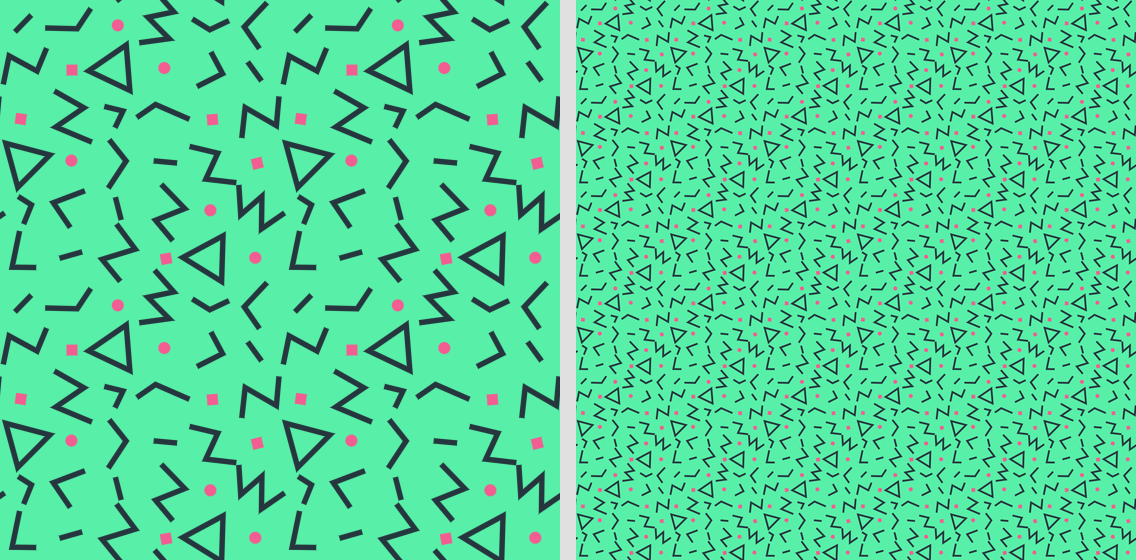
Left, the tile; right, the same tile 3 across and 3 down.
Write a Shadertoy shader that draws this pattern.

```glsl
const float REPEATS = 2.0;        // tiles across and down the canvas
const float CELLS = 6.0;          // cells along one tile, even so the checkerboard wraps
const float STROKE = 0.0097;      // half line width, in tiles
const float JITTER = 0.011;       // largest shift of a shape from its cell centre
const float TRIANGLE_INRADIUS = 0.047;
const float DOT_RADIUS = 0.0215;
const float SQUARE_HALF = 0.0195;
const float BAR_HALF = 0.042;
const float HOOK_SCALE = 0.62;
const vec3 MINT = vec3(0.345, 0.94, 0.66);
const vec3 INK = vec3(0.15, 0.21, 0.245);
const vec3 PINK = vec3(0.95, 0.37, 0.57);

float hash(vec2 cell, float salt) {
    return fract(sin(dot(vec3(cell, salt), vec3(12.99, 78.23, 37.72))) * 4375.85);
}

vec2 polar(float angle, float radius) {
    return radius * vec2(cos(angle), sin(angle));
}

mat2 rotation(float angle) {
    float c = cos(angle), s = sin(angle);
    return mat2(c, -s, s, c);
}

// Two flat-ended strokes from a and c, mitred where they meet at b
float corner(vec2 p, vec2 a, vec2 b, vec2 c) {
    vec2 q = p - b, armA = a - b, armC = c - b;
    vec2 u = normalize(armA), v = normalize(armC);
    bool nearA = dot(q, u) > dot(q, v);
    vec2 dir = nearA ? u : v;
    float len = nearA ? length(armA) : length(armC);
    float across = abs(q.x * dir.y - q.y * dir.x);
    return max(across - STROKE, dot(q, dir) - len);
}

float triangleOutline(vec2 p) {
    float edge = max(-p.y, 0.866 * abs(p.x) + 0.5 * p.y) - TRIANGLE_INRADIUS;
    return abs(edge) - STROKE;
}

float bentStroke(vec2 p, vec2 cell, float scale) {
    float opening = mix(1.25, 2.15, hash(cell, 4.0));
    vec2 a = polar(0.0, scale * mix(0.08, 0.125, hash(cell, 5.0)));
    vec2 c = polar(opening, scale * mix(0.095, 0.135, hash(cell, 6.0)));
    vec2 balance = (a + c) / 3.0;
    return corner(p, a - balance, -balance, c - balance);
}

vec2 zigzagPoint(int i, int count, vec2 cell) {
    float fi = float(i), last = float(count - 1);
    float side = i % 2 == 0 ? -1.0 : 1.0;
    float x = (fi - 0.5 * last) * 0.186 / last + 0.02 * (hash(cell, 10.0 + fi) - 0.5);
    return vec2(x, side * mix(0.024, 0.066, hash(cell, 20.0 + fi)));
}

float zigzag(vec2 p, int count, vec2 cell) {
    float d = 1.0;
    for (int i = 1; i < count - 1; i++) {
        d = min(d, corner(p, zigzagPoint(i - 1, count, cell),
                             zigzagPoint(i, count, cell),
                             zigzagPoint(i + 1, count, cell)));
    }
    return d;
}

// Ink distance in x, pink distance in y; large and small shapes alternate
vec2 shapeInCell(vec2 p, vec2 cell) {
    bool large = mod(cell.x + cell.y, 2.0) < 0.5;
    float slot = floor(cell.x * 0.5);
    int order = int(mod((cell.y * 3.0 + 2.0 - slot) * 7.0, 18.0) + 0.5);
    if (large) {
        if (order < 3) return vec2(triangleOutline(p), 1.0);
        if (order < 11) return vec2(zigzag(p, order < 5 ? 5 : 4, cell), 1.0);
        return vec2(bentStroke(p, cell, 1.0), 1.0);
    }
    if (order < 5) return vec2(1.0, length(p) - DOT_RADIUS);
    if (order < 10) return vec2(1.0, max(abs(p.x), abs(p.y)) - SQUARE_HALF);
    if (order < 15) {
        vec2 end = vec2(BAR_HALF, 0.0);
        return vec2(corner(p, -end, vec2(0.0), end), 1.0);
    }
    return vec2(bentStroke(p, cell, HOOK_SCALE), 1.0);
}

void mainImage(out vec4 fragColor, in vec2 fragCoord) {
    vec2 tile = fragCoord / iResolution.xy * REPEATS;
    vec2 home = floor(tile * CELLS);
    vec2 nearest = vec2(1.0);

    // Shapes overhang their cells, so gather the neighbours too
    for (int y = -1; y <= 1; y++) {
        for (int x = -1; x <= 1; x++) {
            vec2 place = home + vec2(x, y);
            vec2 cell = mod(place, CELLS);
            vec2 shift = JITTER * (2.0 * vec2(hash(cell, 1.0), hash(cell, 2.0)) - 1.0);
            vec2 p = tile - (place + 0.5) / CELLS - shift;
            p = rotation(6.2832 * hash(cell, 3.0)) * p;
            nearest = min(nearest, shapeInCell(p, cell));
        }
    }

    float blur = 0.75 * REPEATS / min(iResolution.x, iResolution.y);
    vec2 cover = 1.0 - smoothstep(-blur, blur, nearest);
    vec3 color = mix(MINT, PINK, cover.y);
    color = mix(color, INK, cover.x);
    fragColor = vec4(color, 1.0);
}
```
